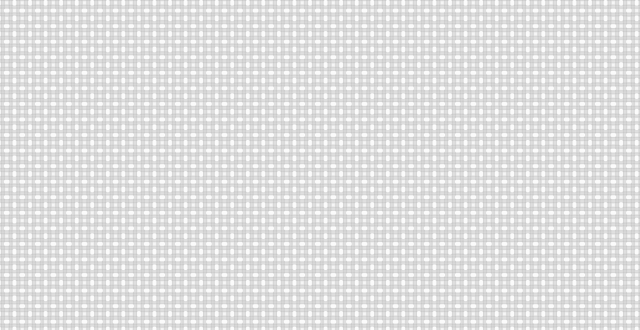
Write a Shadertoy shader that draws this pattern.

```glsl
// Pale open plaid weave with alternating wide and tall rounded white openings.

const float CELLS_DOWN = 42.43;            // openings over the canvas height
const vec2  ORIGIN = vec2(0.86, 1.07);     // centre of a wide opening, in cells
const vec2  LONG_GAP = vec2(0.36, 0.235);  // half size of a wide opening
const float LONG_ROUND = 0.20;
const vec2  SMALL_GAP = vec2(0.18);        // half size of a plain opening
const float SMALL_ROUND = 0.05;
const float THREAD_EDGE = 0.21;            // thread edge, from the opening centre
const float STRIPE_OFFSET = 0.33;          // fine stripe, from the opening centre
const float STRIPE_HALF_WIDTH = 0.035;
const float STRIPE_DEPTH = 0.05;
const float THREAD_DEPTH = 0.03;

const vec3 WHITE = vec3(0.985);
const vec3 SMALL_WHITE = vec3(0.96);
const vec3 CLOTH = vec3(0.905);

float roundedBox(vec2 p, vec2 halfSize, float radius) {
    vec2 d = abs(p) - halfSize + radius;
    return length(max(d, 0.0)) + min(max(d.x, d.y), 0.0) - radius;
}

// Coverage of a shape from its signed distance
float coverage(float dist, float pixel) {
    return clamp(0.5 - dist / pixel, 0.0, 1.0);
}

// Darkening from one set of parallel threads; d is the distance from the opening
float threadShade(float d, float pixel) {
    float body = coverage(THREAD_EDGE - d, pixel);
    float low = max(d - STRIPE_OFFSET - STRIPE_HALF_WIDTH, -1.0);
    float stripe = coverage(low, pixel)
                 - coverage(d - STRIPE_OFFSET + STRIPE_HALF_WIDTH, pixel);
    return THREAD_DEPTH * body + STRIPE_DEPTH * stripe;
}

void mainImage(out vec4 fragColor, in vec2 fragCoord) {
    float pixel = CELLS_DOWN / iResolution.y;
    vec2 p = fragCoord * pixel - ORIGIN;
    vec2 cell = floor(p + 0.5);
    vec2 local = p - cell;
    vec2 parity = mod(cell, 2.0);

    // Crossing threads
    float shade = threadShade(abs(local.x), pixel) + threadShade(abs(local.y), pixel);
    vec3 color = CLOTH - shade;

    // Wide openings on even cells, tall on odd, small squares between
    bool isLong = parity.x == parity.y;
    vec2 longSize = parity.x < 0.5 ? LONG_GAP : LONG_GAP.yx;
    float gap = isLong ? roundedBox(local, longSize, LONG_ROUND)
                       : roundedBox(local, SMALL_GAP, SMALL_ROUND);
    color = mix(color, isLong ? WHITE : SMALL_WHITE, coverage(gap, pixel));

    fragColor = vec4(color, 1.0);
}
```
